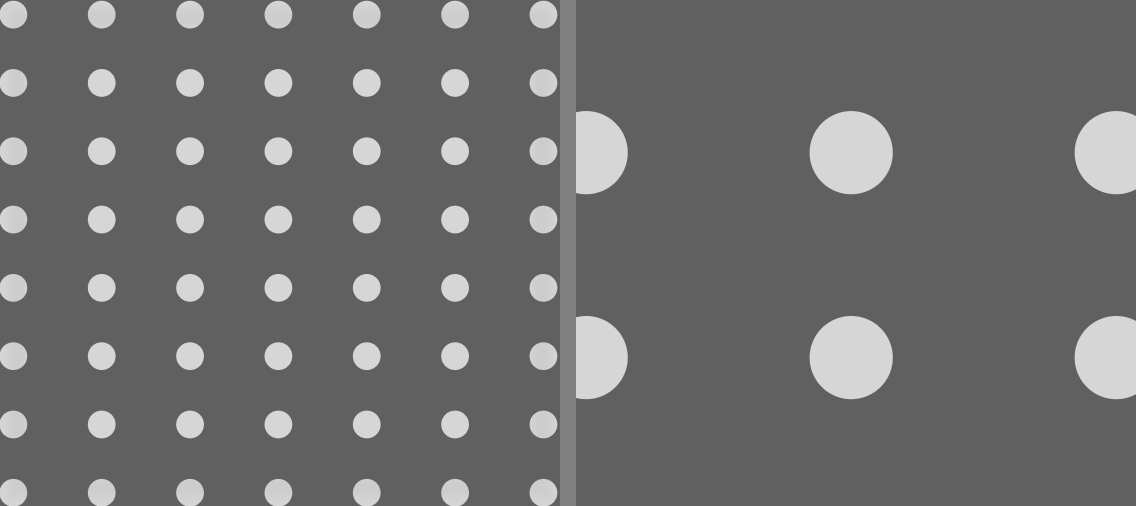
Left: the whole. Right: its middle third, enlarged.
This pattern is drawn by a Shadertoy shader. Its source:

```glsl
// Lengths are fractions of the canvas height
const vec2 PITCH = vec2(0.1746, 0.1350);
const vec2 FIRST_DOT = vec2(0.0264, 0.0289);  // from the upper left corner
const float DOT_RADIUS = 0.0274;
const float BAND_INSET = 0.036;
const float BAND_WIDTH = 0.024;
const vec3 GROUND = vec3(0.378);
const vec3 DOT_LIGHT = vec3(0.840);
const vec3 DOT_SHADED = vec3(0.803);

// Signed distance to the nearest dot of the grid
float dotGrid(vec2 p) {
    vec2 cell = (p - FIRST_DOT) / PITCH;
    vec2 local = (fract(cell + 0.5) - 0.5) * PITCH;
    return length(local) - DOT_RADIUS;
}

// Soft shaded band running just inside the canvas border
float borderBand(vec2 p, vec2 size) {
    vec2 inset = min(p, size - p);
    float offset = (min(inset.x, inset.y) - BAND_INSET) / BAND_WIDTH;
    return exp(-offset * offset);
}

void mainImage(out vec4 fragColor, in vec2 fragCoord) {
    float pixel = 1.0 / iResolution.y;
    vec2 size = iResolution.xy * pixel;
    vec2 p = fragCoord * pixel;
    p.y = size.y - p.y;

    // Dots, slightly dimmed near the border
    vec3 dotColor = mix(DOT_LIGHT, DOT_SHADED, borderBand(p, size));
    float coverage = clamp(0.5 - dotGrid(p) / pixel, 0.0, 1.0);

    fragColor = vec4(mix(GROUND, dotColor, coverage), 1.0);
}
```
